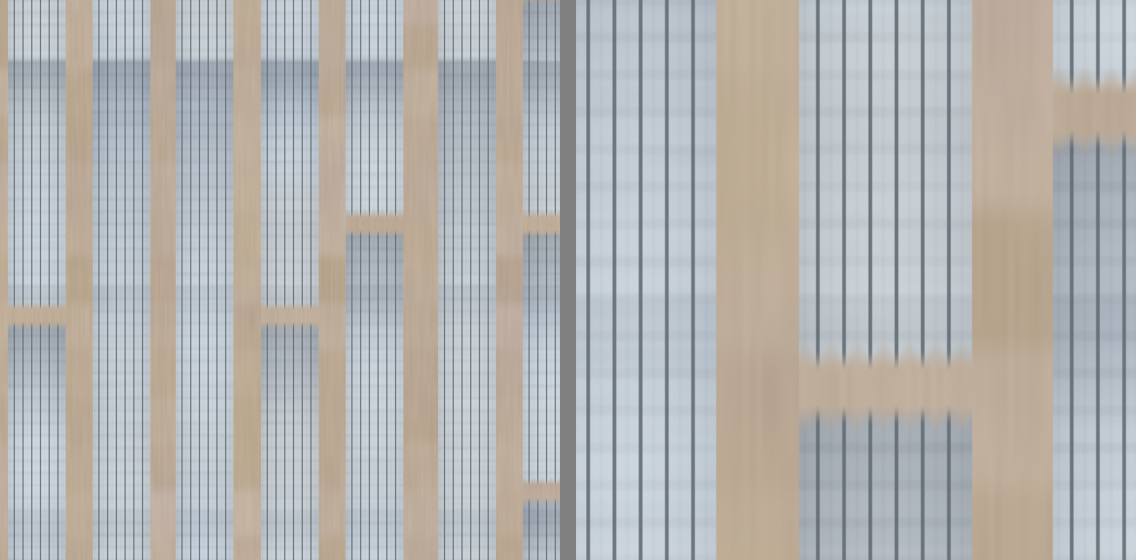
Left, the full canvas; right, a detail of the centre.
A Shadertoy shader for this texture:

```glsl
#define PANEL_WIDTH 0.103
#define SLAT_PITCH 0.0156
#define SLAT_OFFSET 0.0112
#define SLAT_HALF_LINE 0.0011
#define ROW_COUNT 45.0
#define BAR_CORE 0.009
#define BAR_FEATHER 0.030
#define BAR_FADE 0.25
#define BAND_PERIOD 0.4015
#define BAND_TOP 0.104
#define OFF 2.5

const vec3 PANEL_DARK = vec3(0.60, 0.635, 0.68);
const vec3 PANEL_LIGHT = vec3(0.775, 0.81, 0.84);
const vec3 LINE_COLOR = vec3(0.38, 0.41, 0.44);
const vec3 WOOD_DARK = vec3(0.705, 0.63, 0.535);
const vec3 WOOD_LIGHT = vec3(0.765, 0.70, 0.64);

// Left edge of each panel, and the heights of its crossbars
const float PANEL_LEFT[7] = float[7](0.0143, 0.1654, 0.3138, 0.4661, 0.6172, 0.7826, 0.9336);
const vec3 BARS[7] = vec3[7](vec3(0.436, OFF, OFF), vec3(OFF), vec3(OFF),
    vec3(0.436, OFF, OFF), vec3(0.600, OFF, OFF), vec3(OFF), vec3(0.600, 0.122, 1.017));

float hash(vec2 p) {
    vec3 q = fract(vec3(p.xyx) * 0.1031);
    q += dot(q, q.yzx + 33.33);
    return fract((q.x + q.y) * q.z);
}

float noise(vec2 p) {
    vec2 i = floor(p), f = fract(p);
    f = f * f * (3.0 - 2.0 * f);
    return mix(mix(hash(i), hash(i + vec2(1, 0)), f.x),
               mix(hash(i + vec2(0, 1)), hash(i + vec2(1, 1)), f.x), f.y);
}

// Stacked wood blocks with soft joints and vertical grain
vec3 woodColor(vec2 uv, float column) {
    float y = uv.y * 12.0;
    float joint = smoothstep(0.35, 0.65, fract(y));
    float id = floor(y);
    float shared = mix(hash(vec2(id, 7.0)), hash(vec2(id + 1.0, 7.0)), joint);
    float own = mix(hash(vec2(id, column + 20.0)), hash(vec2(id + 1.0, column + 20.0)), joint);
    float grain = noise(uv * vec2(260.0, 14.0)) - 0.5;
    vec3 wood = mix(WOOD_DARK, WOOD_LIGHT, 0.5 * shared + 0.5 * own);
    wood += (noise(vec2(uv.y * 9.0, column * 3.7)) - 0.5) * vec3(0.01, 0.01, -0.03);
    return wood + 0.025 * grain + 0.015 * (noise(uv * vec2(45.0, 30.0)) - 0.5);
}

// Bluish panel with dark slat lines, faint rows and gradual darkening
vec3 panelColor(vec2 uv, float x, vec3 bars, float column, float aa) {
    float top = 1.0 - uv.y;

    // Dark under each crossbar, and weaker below the upper band
    float light = 1.0;
    for (int i = 0; i < 3; i++) {
        float below = bars[i] - uv.y;
        if (below > 0.0) light = min(light, smoothstep(-0.06, BAR_FADE, below));
    }
    float fade = bars.x > 1.0 ? 0.42 : 0.18;
    float below = top - BAND_TOP;
    float weather = mix(0.35, 1.0, smoothstep(0.0, fade, below));
    light = min(light, mix(1.0, weather, smoothstep(-0.008, 0.012, below)));

    // Broad bands across all panels, plus slow wear
    float band = fract((top - BAND_TOP) / BAND_PERIOD) * BAND_PERIOD;
    light -= 0.22 * smoothstep(0.0, 0.012, band) * (1.0 - smoothstep(0.02, 0.09, band));
    light += 0.22 * (noise(vec2(uv.y * 7.0, column * 5.3)) - 0.5);
    vec3 color = mix(PANEL_DARK, PANEL_LIGHT, light);
    color += (noise(vec2(uv.y * 5.0, column + 40.0)) - 0.5) * vec3(-0.01, 0.005, 0.03);

    // Brighter centre and faint rows
    float side = 2.0 * x / PANEL_WIDTH - 1.0;
    color += 0.015 - 0.045 * side * side;
    float row = abs(fract(uv.y * ROW_COUNT) - 0.5);
    color -= 0.022 * smoothstep(0.28, 0.45, row);
    color += 0.02 * (noise(vec2(uv.x * 12.0, uv.y * 110.0)) - 0.5);

    // Slat lines, with a fainter seam between them
    float slat = (x - SLAT_OFFSET) / SLAT_PITCH;
    float lineDist = abs(slat - clamp(round(slat), 0.0, 5.0)) * SLAT_PITCH;
    float seamDist = abs(fract(slat) - 0.5) * SLAT_PITCH;
    color -= 0.018 * (1.0 - smoothstep(0.0, 0.0015 + aa, seamDist));
    float line = 1.0 - smoothstep(SLAT_HALF_LINE - aa, SLAT_HALF_LINE + aa, lineDist);
    return mix(color, LINE_COLOR, 0.88 * line);
}

void mainImage(out vec4 fragColor, in vec2 fragCoord) {
    vec2 uv = fragCoord / iResolution.xy;
    float aa = max(0.7 / iResolution.y, 0.0006);

    int index = 0;
    for (int i = 1; i < 7; i++) if (uv.x >= PANEL_LEFT[i] - aa) index = i;
    float x = uv.x - PANEL_LEFT[index];
    float column = float(index);
    vec3 bars = BARS[index];

    // Panel coverage, cut by crossbars with toothed feathered edges
    float edge = abs(x - 0.5 * PANEL_WIDTH) - 0.5 * PANEL_WIDTH;
    float cover = 1.0 - smoothstep(-aa, aa, edge);
    float tooth = 0.5 + 0.5 * cos(6.2832 * (x - SLAT_OFFSET) / SLAT_PITCH);
    float reach = BAR_FEATHER - 0.007 * tooth;
    for (int i = 0; i < 3; i++)
        cover *= smoothstep(BAR_CORE, reach, abs(uv.y - bars[i]));

    float woodColumn = x < 0.5 * PANEL_WIDTH ? column - 1.0 : column;
    if (abs(edge) > 0.0 && edge < 0.0) woodColumn = column;
    vec3 wood = woodColor(uv, woodColumn + 2.0);
    vec3 panel = panelColor(uv, x, bars, column, aa);
    fragColor = vec4(mix(wood, panel, cover), 1.0);
}
```
